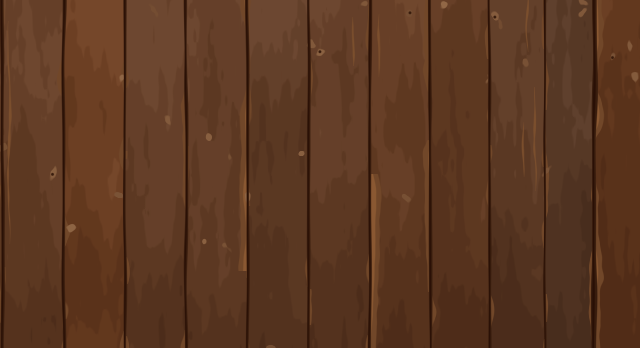
Reproduce this texture procedurally as a Shadertoy shader.

```glsl
// Weathered wall of upright wooden planks, drawn in flat stepped tones.
// A warped plank coordinate gives the seams; streaky noise, quantised into
// five tones, shades the wood; worn edges, scratches and chips lie on top.
#define PLANKS 10.449      // planks across the canvas before the warp
#define FIRST_SEAM 0.0039  // position of the leftmost seam
#define WIDE_SEAM 0.928    // position of the last, widest seam
#define SEAM_HALF 0.0043   // half width of a seam, in canvas heights
#define FADE 2.6           // tone steps from bottom to top
#define CHIPS 30
#define DARK vec3(0.30, 0.175, 0.10)
#define MID vec3(0.36, 0.22, 0.13)
#define LIGHT vec3(0.43, 0.28, 0.185)
#define WORN vec3(0.50, 0.32, 0.18)
#define SEAM_EDGE vec3(0.22, 0.11, 0.05)
#define SEAM_CORE vec3(0.16, 0.06, 0.02)

// Per plank: warmth (grey to red-brown) and tone offset
const float warmth[11] = float[11](.5, 1., .45, .45, .35, .45, .65, .6, .3, .0, .95);
const float bias[11] = float[11](.2, .3, .3, .2, -.1, .1, .1, .0, -.1, -.5, -.5);
// Scratches: x as share of width, middle height, half length
const vec3 scratches[6] = vec3[6](vec3(.014, .62, .32), vec3(.592, .87, .09),
    vec3(.824, .94, .09), vec3(.818, .57, .08), vec3(.836, .60, .15), vec3(.552, .88, .07));

float hash(vec2 p) {
    vec3 q = fract(p.xyx * vec3(.1031, .1030, .0973));
    q += dot(q, q.yzx + 33.33);
    return fract((q.x + q.y) * q.z);
}

float noise(vec2 p) {
    vec2 i = floor(p), f = fract(p);
    f = f * f * (3. - 2. * f);
    return mix(mix(hash(i), hash(i + vec2(1, 0)), f.x),
               mix(hash(i + vec2(0, 1)), hash(i + vec2(1, 1)), f.x), f.y);
}

// Coverage of a shape with signed distance d
float fill(float d) {
    float px = .8 / iResolution.y;
    return 1. - smoothstep(-px, px, d);
}

// Whole numbers lie on the seams; planks narrow towards the right
float plankCoord(float x) {
    return (x - FIRST_SEAM) * PLANKS + .34 * pow(clamp(x / WIDE_SEAM, 0., 1.), 10.);
}

// Wood in five flat tones with ragged vertical fingers
vec3 wood(vec2 p, float x, int id) {
    vec2 q = p + float(id + 2) * vec2(7.3, 3.1);
    float tone = 2. + FADE * (p.y - .5) - .6 * (x - .5) + bias[id]
        + 1.7 * (noise(q * vec2(9, 4)) - .5)
        + 1.0 * (noise(q * vec2(45, 7)) - .5)
        + .45 * (noise(q * vec2(100, 28)) - .5);
    tone = clamp(tone, 0., 4.);
    float w = clamp(fwidth(tone), .01, .45);
    float s = (floor(tone) + smoothstep(.5 - w, .5 + w, fract(tone))) / 4.;
    vec3 c = mix(mix(DARK, MID, min(s * 2., 1.)), LIGHT, max(s * 2. - 1., 0.));
    return c * mix(vec3(.94, 1., 1.12), vec3(1.07, .99, .88), warmth[id]);
}

void mainImage(out vec4 fragColor, in vec2 fragCoord) {
    vec2 p = fragCoord / iResolution.y;
    float aspect = iResolution.x / iResolution.y;
    float x = p.x / aspect;

    // Nearest seam, signed distance to it, and the plank
    float u = plankCoord(x), k = floor(u + .5);
    float wobble = .035 * (noise(vec2(k * 7.7 + 3., p.y * 5.)) - .5);
    float d = (u - k - wobble) * aspect / PLANKS;
    int id = clamp(int(k) - (d < 0. ? 1 : 0), 0, 10);
    vec3 col = wood(p, x, id);

    // Worn strips along the seams; a few are nearly continuous
    float side = d < 0. ? 0. : 1.;
    float threshold = .66;
    if (k == 4. && side == 0.) threshold = .12 + .5 * step(p.y, .22);
    if (k == 6. && side == 1.) threshold = .15 + .5 * step(.5, p.y);
    if (k == 10. && side == 1.) threshold = .3;
    float wear = noise(vec2(k * 5.3 + side * 2.7, p.y * 9.)) - threshold;
    float ragged = noise(p * vec2(60, 30));
    float strip = abs(d) - .004 - .045 * wear - .008 * (ragged - .5);
    float worn = fill(strip) * step(0., wear);
    col = mix(col, mix(MID, WORN, .6), worn);
    col = mix(col, WORN * 1.08, worn * fill(strip + .010 + .006 * ragged));

    // Long thin scratches
    for (int i = 0; i < 6; i++) {
        vec3 s = scratches[i];
        float sway = .007 * (noise(vec2(p.y * 12., float(i) * 9.)) - .5);
        float t = abs(p.y - s.y) / s.z;
        float width = .0035 * (1. - t * t) * (.4 + ragged);
        col = mix(col, WORN, .85 * fill(abs(p.x - s.x * aspect + sway) - width) * step(t, 1.));
    }

    // Scattered chips, some with a dark hole
    for (int i = 0; i < CHIPS; i++) {
        float n = float(i) + 1.;
        vec2 c = vec2(hash(vec2(n, 1.7)) * aspect, sqrt(hash(vec2(n, 8.3))));
        float a = 1.4 * (hash(vec2(n, 4.1)) - .5);
        vec2 r = p - c;
        r = mat2(cos(a), sin(a), -sin(a), cos(a)) * r;
        vec2 size = mix(vec2(.004, .016), vec2(.015, .008), hash(vec2(n, 6.9)));
        float chip = (length(r / size) - 1.) * min(size.x, size.y)
            + .011 * (noise(p * 75. + n * 5.) - .45);
        col = mix(col, mix(MID, vec3(.62, .45, .31), .3 + .5 * hash(vec2(n, 3.3))), fill(chip));
        if (i % 6 == 0) col = mix(col, SEAM_EDGE, fill(length(r) - .004));
    }

    // Seams: uneven dark line with a darker core
    float seamWidth = SEAM_HALF * (.65 + .7 * noise(vec2(k * 3.9 + 1., p.y * 7.)));
    if (k == 10.) seamWidth *= 2.;
    col = mix(col, SEAM_EDGE, fill(abs(d) - seamWidth));
    col = mix(col, SEAM_CORE, fill(abs(d + .001) - seamWidth * .4));
    fragColor = vec4(col, 1.);
}
```
